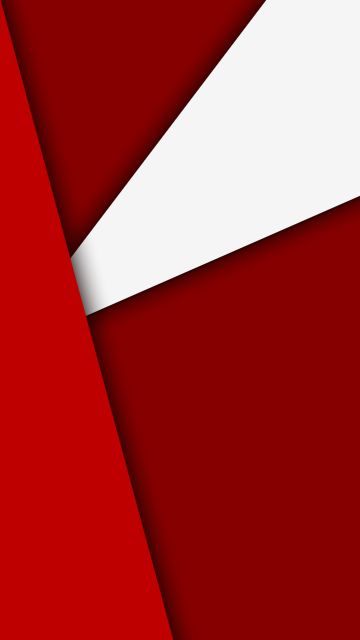
Give the GLSL for this background, as a WebGL 1 fragment shader.

```glsl
precision highp float;
// Layered paper background: a bright red panel and a white wedge casting soft shadows on dark red.
uniform vec2 u_resolution;

const float ASPECT = 0.5625;
const vec3 DARK_RED = vec3(0.53, 0.0, 0.0);
const vec3 BRIGHT_RED = vec3(0.745, 0.0, 0.0);
const vec3 OFF_WHITE = vec3(0.96);
const vec3 SHADOW_TINT = vec3(0.06, 0.01, 0.01);

// Signed distance to the line from a to b, positive on its left side.
float lineDistance(vec2 p, vec2 a, vec2 b) {
    vec2 direction = normalize(b - a);
    return dot(p - a, vec2(-direction.y, direction.x));
}

// Smooth coverage of a shape whose inside distance is negative.
float coverage(float d, float pixel) {
    return 1.0 - smoothstep(-0.7 * pixel, 0.7 * pixel, d);
}

// Shadow that is strongest at the edge and fades out at the given reach.
float softShadow(float d, float reach, float strength) {
    float fade = 1.0 - clamp(d / reach, 0.0, 1.0);
    return strength * fade * fade;
}

void main() {
    vec2 p = gl_FragCoord.xy / u_resolution * vec2(ASPECT, 1.0);
    float pixel = 1.0 / u_resolution.y;

    // Shape distances, positive outside
    float panel = lineDistance(p, vec2(0.2708, 0.0), vec2(0.001, 1.0));
    panel = -panel;
    float wedgeTop = lineDistance(p, vec2(0.110, 0.5964), vec2(0.416, 1.0));
    float wedgeBottom = -lineDistance(p, vec2(0.1347, 0.5065), vec2(0.5625, 0.694));
    float wedge = max(wedgeTop, wedgeBottom);

    // Dark base with the shadow of the wedge and a thin contact line below it
    float wedgeShadow = softShadow(wedge, 0.046, 0.62);
    float contact = softShadow(max(wedgeBottom, 0.0), 0.006, 0.6) * step(wedgeTop, 0.0);
    vec3 color = mix(DARK_RED, SHADOW_TINT, wedgeShadow);
    color = mix(color, SHADOW_TINT, contact);

    // White wedge
    color = mix(color, OFF_WHITE, coverage(wedge, pixel));

    // Bright panel and its shadow over everything beneath
    color = mix(color, SHADOW_TINT, softShadow(panel, 0.046, 0.62));
    color = mix(color, BRIGHT_RED, coverage(panel, pixel));

    gl_FragColor = vec4(color, 1.0);
}
```
